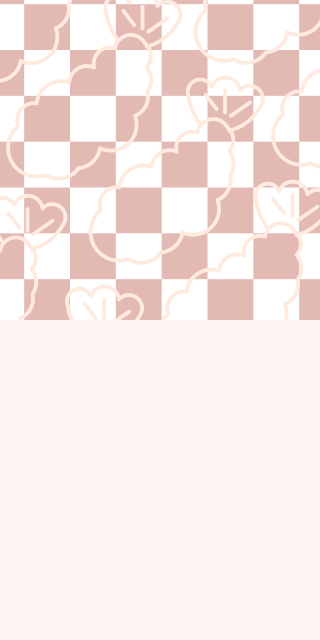
A Shadertoy shader for this pattern:

```glsl
#define SPAN 384.0                       // design units across the canvas
#define CELL 55.0                        // checker square side
#define CHECK_CORNER vec2(29.0, 5.0)
#define PIVOT vec2(200.0, 230.0)         // motif centre, y runs downward
#define STROKE 2.3                       // half line width
#define PANEL_TOP 0.5
#define ROSE vec3(0.886, 0.725, 0.702)
#define CREAM vec3(1.0, 0.918, 0.878)
#define BLUSH vec3(0.996, 0.957, 0.949)

// Scallop joints: xy is the start, z is the bulge toward the next joint
const vec3 BODY[12] = vec3[12](
    vec3(-79, 22, 10), vec3(-57, -5, 11), vec3(-18, -30, 9),
    vec3(12, -48, 10), vec3(37, -71, 13), vec3(73, -77, 6),
    vec3(75, -49, 5), vec3(76, -19, 6), vec3(61, 10, 19),
    vec3(19, 49, 6), vec3(-7, 73, 8), vec3(-46, 81, 28));

const vec3 LEAF[6] = vec3[6](
    vec3(39, -83, 2), vec3(26, -115, 14), vec3(54, -126, 13),
    vec3(88, -122, 12), vec3(115, -107, 6), vec3(75, -73, 0));

const vec4 VEINS[3] = vec4[3](
    vec4(47, -116, 60, -99), vec4(70, -121, 70, -95),
    vec4(100, -107, 77, -91));

const vec2 PLACES[8] = vec2[8](
    vec2(0, 0), vec2(-99, -101), vec2(-194, -206), vec2(81, 125),
    vec2(-237, 142), vec2(-145, 251), vec2(126, -240), vec2(219, -115));

float segmentDistance(vec2 p, vec2 a, vec2 b) {
    vec2 d = b - a;
    return length(p - a - d * clamp(dot(p - a, d) / dot(d, d), 0.0, 1.0));
}

// Circular arc from a to b, rising by bulge on the outer side
float arcDistance(vec2 p, vec2 a, vec2 b, float bulge) {
    float halfChord = 0.5 * length(b - a);
    vec2 along = normalize(b - a);
    vec2 outward = vec2(along.y, -along.x);
    float radius = (halfChord * halfChord + bulge * bulge) / (2.0 * bulge);
    vec2 tip = vec2(halfChord, radius - bulge);
    vec2 fromMid = p - 0.5 * (a + b);
    vec2 q = vec2(abs(dot(fromMid, along)), dot(fromMid, outward) + tip.y);
    return tip.y * q.x > tip.x * q.y ? length(q - tip) : abs(length(q) - radius);
}

float motifDistance(vec2 p) {
    float d = SPAN;
    for (int i = 0; i < 12; i++)
        d = min(d, arcDistance(p, BODY[i].xy, BODY[(i + 1) % 12].xy, BODY[i].z));
    for (int i = 0; i < 5; i++)
        d = min(d, arcDistance(p, LEAF[i].xy, LEAF[i + 1].xy, LEAF[i].z));
    for (int i = 0; i < 3; i++)
        d = min(d, segmentDistance(p, VEINS[i].xy, VEINS[i].zw));
    return d;
}

// Smooth two-colour checkerboard, 1 on the rose squares
float checker(vec2 p, float pixel) {
    vec2 q = (p - CHECK_CORNER) / CELL;
    vec2 edge = (abs(fract(0.5 * q - 0.25) - 0.5) - 0.25) * 2.0 * CELL;
    vec2 wave = clamp(edge * 2.0 / pixel, -1.0, 1.0);
    return 0.5 + 0.5 * wave.x * wave.y;
}

void mainImage(out vec4 fragColor, in vec2 fragCoord) {
    float pixel = SPAN / iResolution.x;
    vec2 p = vec2(fragCoord.x, iResolution.y - fragCoord.y) * pixel;

    vec3 color = mix(vec3(1.0), ROSE, checker(p, pixel));

    // Outlined motifs
    float line = SPAN;
    for (int i = 0; i < 8; i++)
        line = min(line, motifDistance(p - PIVOT - PLACES[i]));
    color = mix(color, CREAM, clamp(0.5 + (STROKE - line) / pixel, 0.0, 1.0));

    // Plain lower panel
    float panel = clamp(0.5 + PANEL_TOP * iResolution.y - fragCoord.y, 0.0, 1.0);
    fragColor = vec4(mix(color, BLUSH, panel), 1.0);
}
```
